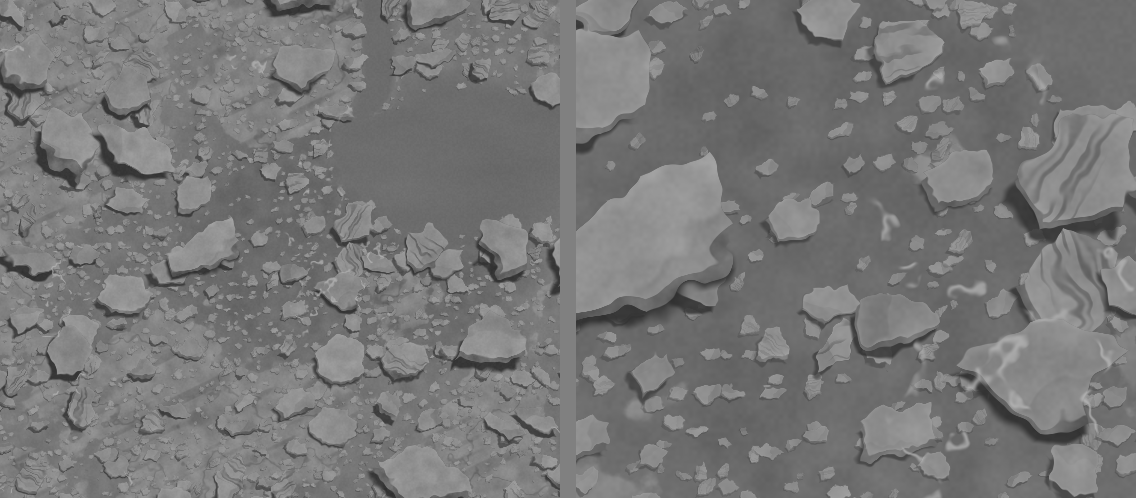
Left, the full canvas; right, a detail of the centre.
Write a Shadertoy shader that draws this texture.

```glsl
#define SOIL 0.462
#define SAND 0.425
#define BEDROCK 0.520
#define ROCK_TOP 0.553
#define ROCK_SIDE 0.385
#define SHADOW 0.190
#define VEIN 0.72
#define LARGE 0.185
#define MEDIUM 0.105
#define SMALL 0.056
#define PEBBLE 0.026
#define GRAIN 0.022

vec4 hash4(vec2 p) {
    vec4 h = fract(p.xyxy * vec4(0.1031, 0.1030, 0.0973, 0.1099));
    h += dot(h, h.wzxy + 33.33);
    return fract((h.xxyz + h.yzzw) * h.zywx);
}

float noise(vec2 p) {
    vec2 i = floor(p), f = fract(p);
    f = f * f * (3.0 - 2.0 * f);
    vec2 e = vec2(1.0, 0.0);
    return mix(mix(hash4(i).x, hash4(i + e).x, f.x),
               mix(hash4(i + e.yx).x, hash4(i + 1.0).x, f.x), f.y);
}

float fbm(vec2 p) {
    float sum = 0.0, gain = 0.5;
    for (int i = 0; i < 5; i++) {
        sum += gain * noise(p);
        p = mat2(1.6, 1.2, -1.2, 1.6) * p + 7.3;
        gain *= 0.5;
    }
    return sum;
}

mat2 rotate(float a) {
    return mat2(cos(a), sin(a), -sin(a), cos(a));
}

// Soft elliptical region: 1 inside, 0 outside
float region(vec2 p, vec2 centre, vec2 radius) {
    return 1.0 - smoothstep(0.75, 1.15, length((p - centre) / radius));
}

// Smooth sand drift at the upper right, with a tongue to the top
float sandArea(vec2 p) {
    p += 0.08 * (vec2(noise(p * 7.0), noise(p * 7.0 + 40.0)) - 0.5);
    return max(region(p, vec2(0.95, 0.68), vec2(0.27, 0.16)),
               region(p, vec2(0.74, 0.90), vec2(0.05, 0.18)));
}

float rubbleArea(vec2 p) {
    return region(p, vec2(0.70, 0.50), vec2(0.36, 0.27));
}

// Irregular convex stone outline
float block(vec2 q, vec4 k) {
    q.y *= 1.2;
    q = rotate((0.4 - k.x) * 2.6) * q;
    q.y *= mix(1.0, 1.9, k.y);
    float d = -1.0;
    for (int i = 0; i < 6; i++) {
        float n = float(i);
        float a = 1.047 * (n + 0.75 * fract(k.z * (n + 3.0) * 7.3));
        float r = 0.32 + 0.2 * fract(k.w * (n + 2.0) * 5.7);
        d = max(d, dot(q, vec2(cos(a), sin(a))) - r);
    }
    return d;
}

// One layer of stones, painted from far to near
void addRocks(inout float tone, vec2 p, float size, float amount, float seed, float relief) {
    vec2 g = p / size, cell = floor(g);
    vec2 rough = 0.13 * (vec2(noise(g * 5.0 + seed), noise(g * 5.0 - seed)) - 0.5)
               + 0.05 * (vec2(noise(g * 14.0), noise(g * 14.0 + 31.0)) - 0.5);
    float surface = fbm(p * 45.0) - 0.48;
    for (int j = 1; j >= -1; j--)
    for (int i = -1; i <= 1; i++) {
        vec2 id = cell + vec2(i, j);
        vec4 h = hash4(id + seed), k = hash4(id + seed + 71.0);
        vec2 centre = id + 0.5 + 0.65 * (h.xy - 0.5);
        vec2 place = centre * size;
        if (h.z > amount * (1.0 - sandArea(place))) continue;
        float scale = mix(0.5, 1.05, h.w);
        vec2 q = (g - centre + rough) / scale;
        if (dot(q, q) > 1.2) continue;
        float soft = 0.9 / (iResolution.y * size * scale);

        // Cast shadow falls down and to the left
        float shade = block(q + vec2(0.07, 0.09) * (0.4 + k.z), k);
        tone = mix(tone, SHADOW, relief * smoothstep(0.04, -0.04, shade));

        // Dark side wall below a lit top with one crease
        vec2 lift = vec2(0.03, 0.10) * k.w;
        float top = block(q - lift, k);
        float body = min(block(q, k), top);
        float face = ROCK_TOP + 0.045 * (h.w - 0.5) + 0.13 * surface;
        vec2 across = rotate(k.z * 6.28) * q;
        face -= 0.06 * k.y * smoothstep(0.0, 0.03, across.x - 0.1);
        float strata = noise(vec2(across.x * 2.0, across.y * 22.0) + seed);
        face -= 0.16 * relief * step(0.72, k.x) * smoothstep(0.55, 0.85, strata);
        face += 0.025 * smoothstep(-0.08, 0.0, top);
        float side = ROCK_SIDE + 0.3 * surface + 0.1 * (1.0 - relief);
        float stone = mix(side, face, smoothstep(soft, -soft, top));
        tone = mix(tone, stone, smoothstep(soft, -soft, body));
    }
}

float ground(vec2 p) {
    float sand = sandArea(p), rubble = rubbleArea(p);
    float detail = fbm(p * 38.0) - 0.48;
    float tone = SOIL + 0.09 * detail + 0.06 * (fbm(p * 6.0) - 0.48);
    tone -= 0.05 * rubble;

    // Flat bedrock plates with cracks and slanted ledges
    float outcrop = fbm(p * 5.0 + 3.0) - 0.52 + 0.18 * region(p, vec2(0.3, 0.95), vec2(0.5, 0.3))
                  + 0.14 * region(p, vec2(0.1, 0.1), vec2(0.35, 0.3)) - 0.2 * rubble - 0.4 * sand;
    float plate = smoothstep(-0.01, 0.015, outcrop + 0.12 * detail);
    vec2 along = rotate(-0.45) * p;
    float ledge = noise(vec2(along.x * 9.0, along.y * 75.0));
    float crack = smoothstep(0.018, 0.0, abs(fbm(p * 8.0 + 19.0) - 0.48));
    float slab = BEDROCK + 0.16 * detail - 0.06 * smoothstep(0.6, 0.9, ledge) - 0.07 * crack;
    tone = mix(tone, slab, plate);

    float drift = SAND + 0.05 * (fbm(vec2(p.x * 5.0, p.y * 13.0)) - 0.48);
    return mix(tone, drift, sand);
}

void mainImage(out vec4 fragColor, in vec2 fragCoord) {
    vec2 p = fragCoord / iResolution.y;
    float tone = ground(p);

    addRocks(tone, p, PEBBLE * 0.6, 0.35, 11.0, 0.22);
    addRocks(tone, p, PEBBLE, 0.40, 23.0, 0.35);
    addRocks(tone, p, SMALL, 0.42, 37.0, 0.60);
    addRocks(tone, p, MEDIUM, 0.46, 53.0, 0.80);
    addRocks(tone, p, LARGE, 0.42 + 0.2 * rubbleArea(p), 89.0, 0.92);

    // Sparse pale mineral veins and fine grain
    float line = smoothstep(0.02, 0.0, abs(fbm(p * 11.0 + 60.0) - 0.5));
    float patchy = smoothstep(0.70, 0.80, noise(p * 8.0 + 5.0)) * smoothstep(0.5, 0.7, noise(p * 70.0));
    tone = mix(tone, VEIN, 0.7 * line * patchy * (1.0 - sandArea(p)));
    tone += GRAIN * (noise(p * 330.0) - 0.5);
    fragColor = vec4(vec3(tone), 1.0);
}
```
